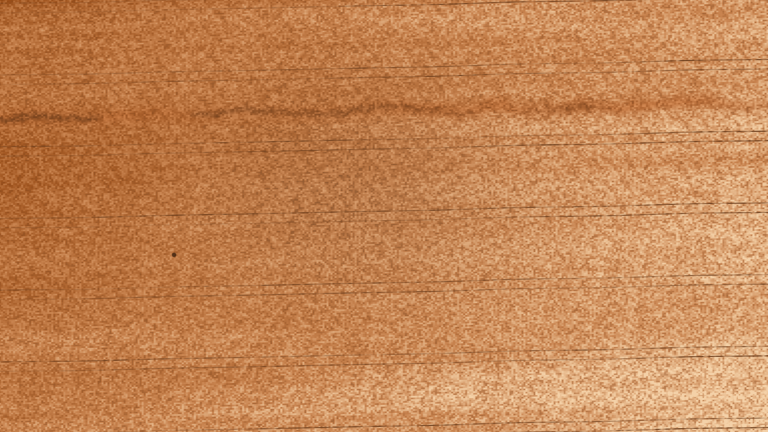
A WebGL 1 fragment shader for this texture:

```glsl
precision highp float;
// Aerial view of a ripe grain field with paired wheel tracks and fine stubble grain.
uniform vec2 u_resolution;

const vec3 DARK_STRAW  = vec3(0.645, 0.35, 0.14);
const vec3 MID_STRAW   = vec3(0.79, 0.52, 0.315);
const vec3 PALE_STRAW  = vec3(0.93, 0.77, 0.60);
const vec3 DUSTY_BROWN = vec3(0.66, 0.43, 0.26);
const vec3 RUST        = vec3(0.67, 0.34, 0.13);
const vec3 TRACK_BROWN = vec3(0.42, 0.24, 0.11);

const float SLOPE       = 0.021;   // rise of the rows to the right
const float TRACK_PITCH = 0.166;   // distance between track pairs
const float TRACK_GAP   = 0.022;   // distance between both wheels
const float TRACK_START = 0.8145;
const float TRACK_WIDTH = 0.0015;
const float BAND_HEIGHT = 0.725;
const float FINE_GRAIN   = 0.60;
const float COARSE_GRAIN = 0.13;
const float STREAKS      = 0.25;

float hash(vec2 p) {
  return fract(sin(dot(p, vec2(12.9898, 78.233))) * 43758.5453);
}

float noise(vec2 p) {
  vec2 cell = floor(p);
  vec2 f = fract(p);
  f = f * f * (3.0 - 2.0 * f);
  float low  = mix(hash(cell), hash(cell + vec2(1.0, 0.0)), f.x);
  float high = mix(hash(cell + vec2(0.0, 1.0)), hash(cell + vec2(1.0, 1.0)), f.x);
  return mix(low, high, f.y);
}

float bell(float x) {
  return exp(-x * x);
}

vec3 strawColor(float tone) {
  vec3 lower = mix(DARK_STRAW, MID_STRAW, tone * 2.0);
  vec3 upper = mix(MID_STRAW, PALE_STRAW, tone * 2.0 - 1.0);
  return tone < 0.5 ? lower : upper;
}

// Broad light: deep orange at the upper left, pale at the lower right.
float fieldLight(vec2 uv) {
  float down = 1.0 - uv.y;
  return 0.19 + 0.42 * uv.x + 0.22 * down * down + 0.16 * uv.x * down;
}

// Long soft streaks along the rows, plus faint lumps.
float rowStreaks(vec2 q) {
  float wide = noise(q * vec2(0.9, 15.0) + 4.0) - 0.5;
  float thin = noise(q * vec2(1.8, 58.0) + 19.0) - 0.5;
  float hair = noise(q * vec2(7.0, 130.0) + 53.0) - 0.5;
  float lumps = noise(q * vec2(26.0, 20.0) + 7.0) - 0.5;
  return wide + 0.55 * thin + 0.35 * hair + 0.25 * lumps;
}

// Thin broken lines left by the wheels, clearer to the right.
float wheelTracks(vec2 q, float across) {
  float wobble = 0.004 * (noise(vec2(q.x * 5.0, 3.0)) - 0.5);
  float s = q.y - TRACK_START + wobble + 0.5 * TRACK_PITCH;
  float row = floor(s / TRACK_PITCH);
  float d = mod(s, TRACK_PITCH) - 0.5 * TRACK_PITCH;
  float side = step(0.0, d);
  float lineDist = abs(abs(d) - 0.5 * TRACK_GAP);
  float line = 1.0 - smoothstep(0.0, TRACK_WIDTH * 2.0, lineDist);
  vec2 seed = vec2(0.0, row * 7.0 + side * 3.0);
  float gaps = noise(vec2(q.x * 90.0, 0.0) + seed);
  float fade = noise(vec2(q.x * 3.0, 40.0) + seed);
  float strength = mix(0.3, 0.6, across) + 0.5 * (fade - 0.5);
  return line * clamp(strength * (0.25 + 1.2 * gaps), 0.0, 0.85);
}

void main() {
  vec2 p = gl_FragCoord.xy / u_resolution.y;
  vec2 uv = gl_FragCoord.xy / u_resolution;
  vec2 q = vec2(p.x, p.y - SLOPE * p.x);

  // Stubble grain, slightly longer along the rows
  float fine = noise(q * vec2(215.0, 260.0)) - 0.5;
  float coarse = noise(q * vec2(95.0, 125.0) + 31.0) - 0.5;
  float grain = FINE_GRAIN * fine + COARSE_GRAIN * coarse;

  // Dusty shade near the centre
  vec2 fromShade = (uv - vec2(0.46, 0.56)) / vec2(0.20, 0.24);
  float shade = exp(-dot(fromShade, fromShade));

  float tone = fieldLight(uv) + STREAKS * rowStreaks(q) - 0.09 * shade;
  vec3 color = strawColor(clamp(tone + grain, -0.2, 1.1));
  float dust = 0.35 * shade + 0.3 * smoothstep(0.1, 0.32, -grain);
  color = mix(color, DUSTY_BROWN * (1.0 + 0.6 * grain), dust);

  // Rusty band with scattered dark patches
  float ragged = 0.02 * (noise(q * vec2(14.0, 5.0)) - 0.5);
  ragged += 0.012 * (noise(q * vec2(60.0, 40.0)) - 0.5);
  float offset = q.y - BAND_HEIGHT + ragged;
  float band = bell(offset / 0.016) * (0.2 + 0.45 * noise(vec2(p.x * 5.0, 9.0)));
  color = mix(color, RUST * (1.0 + 0.6 * grain), band);
  float patches = smoothstep(0.55, 0.85, noise(vec2(p.x * 6.0, 23.0)));
  patches *= bell(offset / 0.008) * (1.0 - 0.7 * uv.x);
  color = mix(color, TRACK_BROWN, 0.7 * patches * (0.7 - 1.2 * grain));

  // Wheel tracks and one small dark clump
  color = mix(color, TRACK_BROWN, wheelTracks(q, uv.x));
  float clump = 1.0 - smoothstep(0.003, 0.007, length(p - vec2(0.403, 0.41)));
  color = mix(color, TRACK_BROWN * 0.6, 0.85 * clump);

  gl_FragColor = vec4(clamp(color, 0.0, 1.0), 1.0);
}
```
